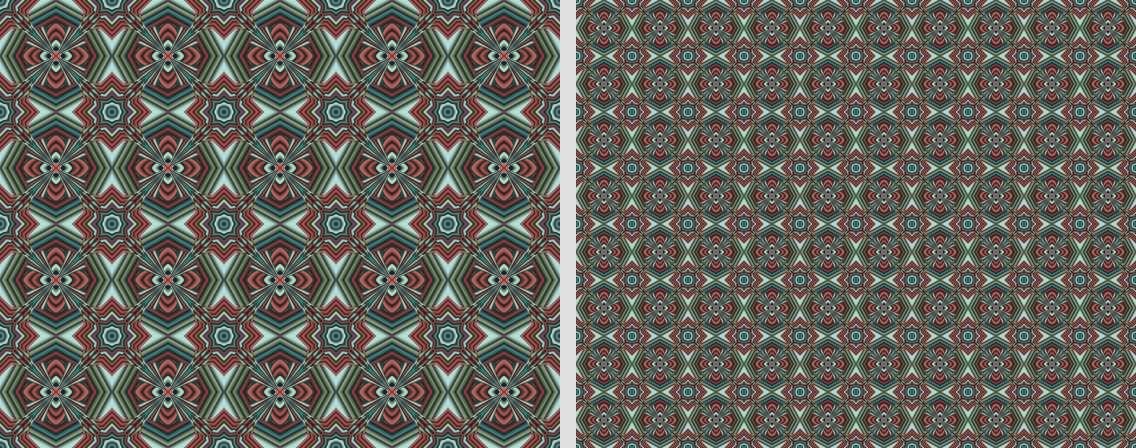
Left: one tile. Right: repeated 2 by 2.
Give the GLSL for this pattern, as a Shadertoy shader.

```glsl
#define REPEATS vec2(5.0, 4.0)
#define SAMPLES 3
#define PETAL_BAND 0.075
#define PETAL_REACH 0.31
#define FRAME_BAND 0.06
#define STAR_BAND 0.045
#define STAR_REACH 0.36
#define TEAL vec3(0.30, 0.53, 0.54)
#define MINT vec3(0.69, 0.87, 0.82)
#define OLIVE vec3(0.56, 0.69, 0.56)
#define ROSE vec3(0.72, 0.40, 0.38)
#define SHADOW vec3(0.15, 0.12, 0.11)

// One band: a slow rise to its lit rim, then a crisp drop
vec3 tube(float x, vec3 tint) {
    float light = smoothstep(0.0, 0.72, x) * (1.0 - smoothstep(0.84, 1.0, x));
    return mix(mix(SHADOW, tint * 0.32, 0.65), tint, light);
}

vec3 rayTint(float id) {
    float k = mod(id, 4.0);
    if (k < 0.5) return MINT;
    if (k < 1.5) return ROSE * 0.8;
    return k < 2.5 ? mix(OLIVE, MINT, 0.5) : TEAL;
}

// Bevelled rays fanning out between the petals
vec3 rays(float slope, float d) {
    float lane = (slope - 0.4) / 0.15;
    float link = d / 0.19 + 0.4 * fract(lane);
    float id = floor(lane) + 2.0 * step(2.0, link);
    float rim = 0.65 + 0.35 * smoothstep(0.0, 0.5, fract(link));
    return tube(fract(lane), rayTint(id)) * rim;
}

// Four banded petals and their rays, enclosed by angular frames
vec3 flower(vec2 a) {
    float along = max(a.x, a.y), across = min(a.x, a.y);
    float slope = across / max(along, 1e-4);
    float d = along + 0.55 * across;
    float upright = smoothstep(-0.1, 0.1, a.y - a.x);
    float rayStart = 0.4 - 0.25 * smoothstep(0.24, 0.34, d)
        + 0.6 * smoothstep(0.30, 0.36, d);
    vec3 col;

    if (d > 0.49) {
        // Pale wedges between neighbours
        col = mix(SHADOW, MINT, smoothstep(0.48, 0.54, d));
        col = mix(col, TEAL * 0.6, smoothstep(0.56, 0.64, d));
    } else if (slope > rayStart) {
        col = rays(max(slope, 0.4), d);
    } else if (d > PETAL_REACH) {
        // Frames, greener at the sides than above and below
        float t = (d - PETAL_REACH) / FRAME_BAND;
        vec3 inner = mix(OLIVE * 0.75, TEAL * 0.9, upright);
        vec3 tint = t < 1.0 ? ROSE * 0.65 : t < 2.0 ? inner : OLIVE * 0.9;
        col = tube(fract(t), tint);
    } else {
        // Petal bands bend inward and close near the heart
        float t = d / (1.0 - 0.9 * slope * slope) / PETAL_BAND;
        float k = floor(t);
        vec3 tint = k < 2.0 ? MINT : k < 4.0 ? ROSE * (0.5 + 0.17 * k) : rayTint(k);
        col = tube(fract(t), tint);
    }

    // Heart: four dark beads around a crossed square
    float bead = length(vec2(along - 0.06, across));
    col = mix(TEAL * 0.25, col, smoothstep(0.012, 0.026, bead));
    if (along < 0.036) {
        float crease = smoothstep(0.002, 0.008, along - across);
        col = mix(ROSE * 0.45, ROSE, crease);
    }
    return col;
}

// Distance-like field of an eight-pointed star with a round core
float starField(vec2 b) {
    float along = max(b.x, b.y), across = min(b.x, b.y);
    float u = (along + across) * 0.7071, v = (along - across) * 0.7071;
    float points = min(along + across, 0.88 * (u + 1.5 * v));
    return mix(length(b), points, smoothstep(0.04, 0.15, length(b)));
}

vec3 star(vec2 b, float field) {
    float t = field / STAR_BAND, k = floor(t);
    vec3 tint = k == 1.0 || k == 4.0 ? MINT : k < 3.0 ? TEAL : ROSE * (0.55 + 0.06 * k);
    vec3 col = tube(fract(t), tint);

    // Ribbons woven across the diagonal arms
    float u = (b.x + b.y) * 0.7071, v = abs(b.x - b.y) * 0.7071;
    if (u > 0.18 && v < 0.06) {
        float lane = v / 0.03, link = (u + 0.8 * v) / 0.07;
        float id = floor(lane) + floor(link);
        vec3 ribbon = mod(id, 2.0) < 0.5 ? ROSE * 0.85 : mix(OLIVE, MINT, 0.4);
        col = tube(fract(lane), ribbon) * (0.65 + 0.35 * smoothstep(0.0, 0.6, fract(link)));
    }
    return col;
}

vec3 pattern(vec2 p) {
    vec2 a = abs(fract(p) - 0.5);
    vec2 b = 0.5 - a;
    float field = starField(b);
    return field < STAR_REACH ? star(b, field) : flower(a);
}

void mainImage(out vec4 fragColor, in vec2 fragCoord) {
    // Average a grid of samples to smooth every edge
    vec3 sum = vec3(0.0);
    for (int j = 0; j < SAMPLES; j++) {
        for (int i = 0; i < SAMPLES; i++) {
            vec2 offset = (vec2(i, j) + 0.5) / float(SAMPLES) - 0.5;
            sum += pattern((fragCoord + offset) / iResolution.xy * REPEATS);
        }
    }
    fragColor = vec4(sum / float(SAMPLES * SAMPLES), 1.0);
}
```
